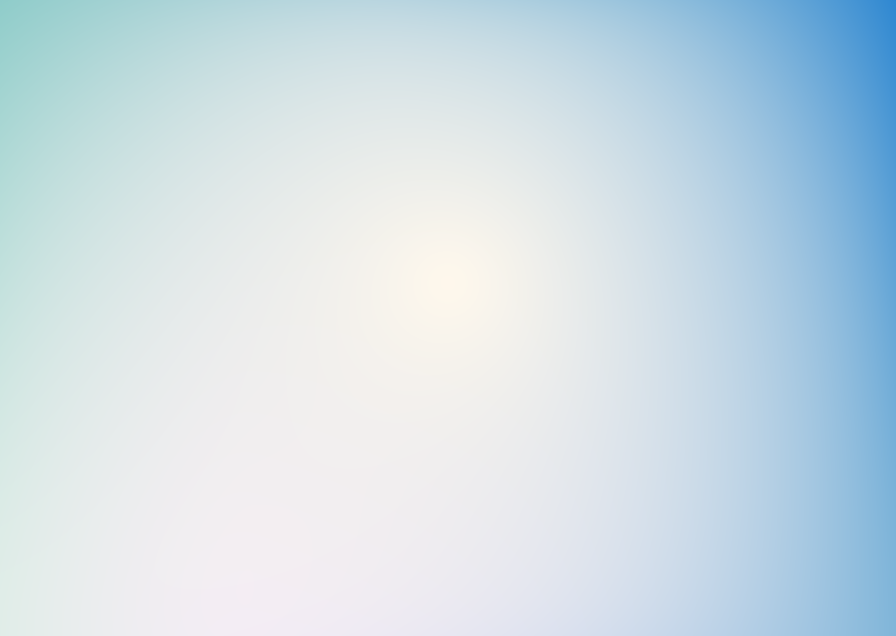
A WebGL 1 fragment shader for this background:

```glsl
precision highp float;
// A soft pastel sky: teal and blue upper corners sink into mint, pink and pale blue.
// Two horizontal colour ramps are blended down the canvas, then a cream glow
// with an exponential falloff is laid over them, fading out toward the borders.

uniform vec2 u_resolution;

#define GLOW_CENTER vec2(0.5, 0.555)
#define GLOW_FALLOFF 2.95
#define GLOW_SOFTNESS 0.035
#define DESCENT_POWER 1.7
#define TEAL_REACH 0.45
#define MINT_REACH 0.28
#define TOP_BLUE_POWER 3.7
#define BOTTOM_BLUE_POWER 3.2

const vec3 TEAL = vec3(0.56, 0.80, 0.79);
const vec3 HAZE = vec3(0.75, 0.85, 0.88);
const vec3 DEEP_BLUE = vec3(0.18, 0.53, 0.82);
const vec3 MINT = vec3(0.88, 0.93, 0.91);
const vec3 PINK = vec3(0.96, 0.93, 0.96);
const vec3 PALE_BLUE = vec3(0.50, 0.71, 0.85);
const vec3 CREAM = vec3(0.995, 0.97, 0.925);

// Left tint fades within its reach; right tint gathers near the far edge.
vec3 ramp(float x, vec3 left, vec3 middle, vec3 right, float reach, float power) {
  float leftWeight = pow(max(1.0 - x / reach, 0.0), 1.5);
  return mix(mix(middle, left, leftWeight), right, pow(x, power));
}

// Rounded exponential peak, equal to one at its center.
float glow(vec2 offset) {
  float radius = length(vec2(length(offset), GLOW_SOFTNESS)) - GLOW_SOFTNESS;
  return exp(-GLOW_FALLOFF * radius);
}

// Nearly one inside the canvas, zero on its border.
float borderFade(vec2 uv) {
  vec2 inside = 4.0 * uv * (1.0 - uv);
  return 1.0 - pow(1.0 - inside.x * inside.y, 4.0);
}

void main() {
  vec2 uv = gl_FragCoord.xy / u_resolution;
  vec2 aspect = vec2(u_resolution.x / u_resolution.y, 1.0);

  // Background ramps
  vec3 top = ramp(uv.x, TEAL, HAZE, DEEP_BLUE, TEAL_REACH, TOP_BLUE_POWER);
  vec3 bottom = ramp(uv.x, MINT, PINK, PALE_BLUE, MINT_REACH, BOTTOM_BLUE_POWER);
  vec3 color = mix(bottom, top, pow(uv.y, DESCENT_POWER));

  // Central light
  float light = glow((uv - GLOW_CENTER) * aspect) * borderFade(uv);
  gl_FragColor = vec4(mix(color, CREAM, light), 1.0);
}
```
